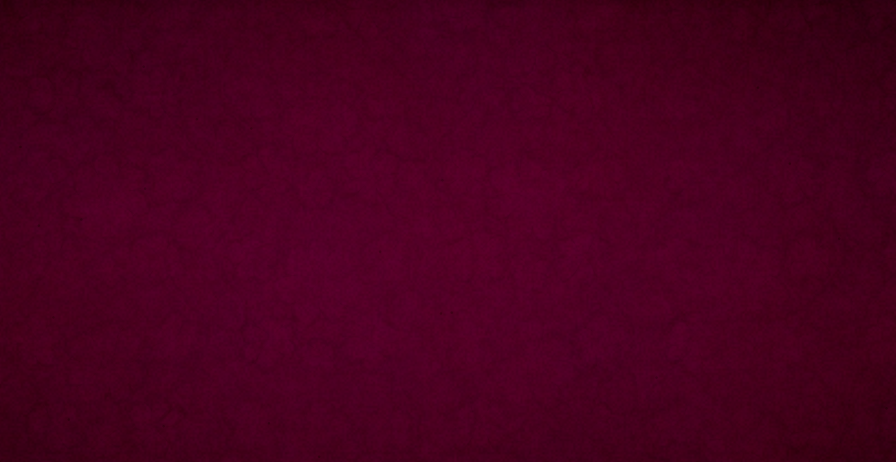
Write a WebGL 2 fragment shader that draws this texture.

```glsl
#version 300 es
precision highp float;
// Dark burgundy wallpaper: faint worn damask, fine grain and a soft vignette.
uniform vec2 u_resolution;
out vec4 fragColor;

float hash(vec2 p) {
  vec3 q = fract(vec3(p.xyx) * 0.1031);
  q += dot(q, q.yzx + 33.33);
  return fract((q.x + q.y) * q.z);
}

float noise(vec2 p) {
  vec2 i = floor(p), f = fract(p);
  f = f * f * (3.0 - 2.0 * f);
  return mix(mix(hash(i), hash(i + vec2(1, 0)), f.x),
             mix(hash(i + vec2(0, 1)), hash(i + vec2(1, 1)), f.x), f.y);
}

float fbm(vec2 p) {
  float sum = 0.0, amp = 0.5;
  for (int i = 0; i < 5; i++) {
    sum += amp * noise(p);
    p = mat2(1.6, 1.2, -1.2, 1.6) * p + 17.3;
    amp *= 0.5;
  }
  return sum;
}

// Petalled flower: filled lobes with a dark rim and veins.
float flower(vec2 p, float radius, float petals) {
  float angle = atan(p.x, p.y);
  float lobe = abs(cos(angle * petals * 0.5));
  float edge = length(p) - radius * (0.62 + 0.38 * sqrt(lobe));
  float fill = smoothstep(0.006, -0.006, edge);
  float rim = smoothstep(0.011, 0.003, abs(edge));
  float vein = smoothstep(0.3, 0.0, lobe) * fill;
  return 0.5 * fill - 0.8 * rim - 0.4 * vein;
}

// One mirrored damask tile: blossom, side flowers and curling stems.
float damaskTile(vec2 p) {
  p.x = abs(p.x);
  float v = flower(p - vec2(0.0, 0.03), 0.095, 7.0);
  v += flower(p - vec2(0.145, 0.08), 0.058, 5.0);
  v += flower(p - vec2(0.11, -0.10), 0.062, 6.0);
  v += flower(p - vec2(0.0, -0.13), 0.042, 5.0);
  float stem = abs(p.x - 0.17 - 0.05 * sin(p.y * 17.5));
  float curl = abs(length(p - vec2(0.19, -0.03)) - 0.045);
  return v - 0.7 * smoothstep(0.010, 0.002, min(stem, curl));
}

// Half-drop repeat of the tile.
float damask(vec2 p) {
  vec2 size = vec2(0.46, 0.36);
  float column = floor(p.x / size.x);
  p.y += 0.5 * size.y * mod(column, 2.0);
  return damaskTile((fract(p / size) - 0.5) * size);
}

void main() {
  vec2 uv = gl_FragCoord.xy / u_resolution;
  vec2 p = gl_FragCoord.xy / u_resolution.y;

  // Vignette, heavier in the upper right
  vec2 q = (uv - vec2(0.48, 0.47)) * 2.0;
  float tone = 1.0 - 0.38 * dot(q, q);
  tone -= 0.08 * smoothstep(0.45, 0.0, distance(p, vec2(1.75, 0.9)));
  tone -= 0.10 * smoothstep(0.03, 0.0, 1.0 - uv.y);

  // Worn damask print
  vec2 warp = vec2(noise(p * 26.0), noise(p * 26.0 + 40.0)) - 0.5;
  float wear = smoothstep(0.2, 0.6, fbm(p * 5.0 + 9.0));
  tone += 0.13 * damask(p + 0.024 * warp) * (0.4 + 0.6 * wear);

  // Blotches, mottled fibres and fine grain
  tone += 0.16 * (fbm(p * 4.0) - 0.48);
  tone += 0.26 * (fbm(p * 38.0 + 5.0) - 0.48);
  tone += 0.04 * (noise(p * vec2(12.0, 150.0)) - 0.5);
  tone += 0.04 * (noise(p * vec2(150.0, 12.0)) - 0.5);
  tone += 0.25 * (noise(p * 210.0) - 0.5);

  // Rare dark specks and a faint crease along the bottom
  vec2 cell = floor(p * 30.0);
  vec2 spot = vec2(hash(cell + 3.0), hash(cell + 8.0)) * 0.6 + 0.2;
  float speck = smoothstep(0.12, 0.04, distance(fract(p * 30.0), spot));
  tone -= 0.4 * speck * step(0.985, hash(cell));
  tone -= 0.08 * smoothstep(0.006, 0.0, abs(uv.y - 0.02)) * noise(p * 9.0);

  // Burgundy ramp with slight drift between plum and crimson
  vec3 color = mix(vec3(0.16, 0.0, 0.04), vec3(0.328, 0.0, 0.146), max(tone, -0.1));
  color.b += 0.03 * (fbm(p * 3.0 + 21.0) - 0.48) + 0.02 * (noise(p * 90.0) - 0.5);
  fragColor = vec4(clamp(color, 0.0, 1.0), 1.0);
}
```
